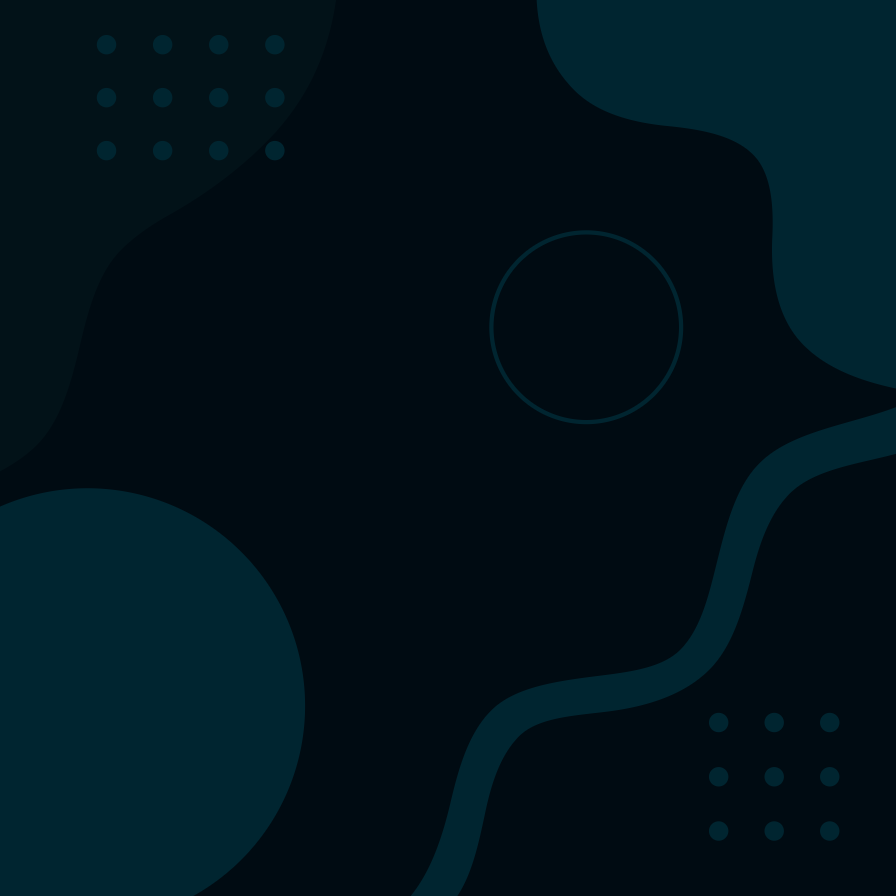
Give the GLSL for this background, as a WebGL 1 fragment shader.

```glsl
precision highp float;
// Flat dark backdrop: wavy corner shapes, a winding ribbon, a disc, a ring and dot grids.
// Wavy edges are cubic Hermite curves over a diagonal axis, turned into approximate
// signed distances. Lengths are in canvas units of 1/768, measured from the top left.

uniform vec2 u_resolution;

const float CANVAS = 768.0;
const vec3 NIGHT = vec3(0.0, 0.043, 0.071);
const vec3 SHADOW = vec3(0.009, 0.071, 0.094);
const vec3 TEAL = vec3(0.0, 0.147, 0.190);

// Knots hold (position, height, slope). Returns (height, slope);
// keeps the earlier value while u lies before the first knot of this span.
vec2 span(vec2 earlier, float u, vec3 a, vec3 b) {
  if (u < a.x) return earlier;
  float w = b.x - a.x;
  float t = min((u - a.x) / w, 1.0);
  float rise = b.y - a.y;
  float c2 = 3.0 * rise - w * (2.0 * a.z + b.z);
  float c3 = w * (a.z + b.z) - 2.0 * rise;
  float height = a.y + t * (w * a.z + t * (c2 + t * c3));
  float slope = a.z + t * (2.0 * c2 + 3.0 * t * c3) / w;
  return vec2(height, slope);
}

// Signed distance of q to a curve through eight knots, positive above it.
// q is a diagonal frame (x+y, x-y), hence the factor of sqrt(2).
float waveDistance(vec2 q, vec3 a, vec3 b, vec3 c, vec3 d,
                   vec3 e, vec3 f, vec3 g, vec3 h) {
  vec2 k = vec2(a.y, a.z);
  k = span(k, q.x, a, b);
  k = span(k, q.x, b, c);
  k = span(k, q.x, c, d);
  k = span(k, q.x, d, e);
  k = span(k, q.x, e, f);
  k = span(k, q.x, f, g);
  k = span(k, q.x, g, h);
  return (q.y - k.x) / sqrt(2.0 * (1.0 + k.y * k.y));
}

float discDistance(vec2 p, vec2 center, float radius) {
  return length(p - center) - radius;
}

// Grid of dots: first center, spacing and index of the last dot on each axis.
float dotsDistance(vec2 p, vec2 first, vec2 spacing, vec2 last) {
  vec2 cell = clamp(floor((p - first) / spacing + 0.5), vec2(0.0), last);
  return discDistance(p, first + cell * spacing, 8.3);
}

float cornerShadow(vec2 p) {
  return waveDistance(vec2(p.y - p.x, p.x + p.y),
    vec3(-288.0, 288.0, 0.75), vec3(-105.0, 350.0, 0.0),
    vec3(40.0, 329.0, -0.28), vec3(110.0, 318.0, 0.0),
    vec3(225.0, 363.0, 0.62), vec3(350.0, 413.0, 0.0),
    vec3(404.0, 404.0, -0.3), vec3(504.0, 390.0, 0.0));
}

float cornerBlob(vec2 p) {
  return -waveDistance(vec2(p.x + p.y, p.x - p.y),
    vec3(460.0, 460.0, -0.9), vec3(570.0, 415.0, 0.0),
    vec3(680.0, 464.0, 0.82), vec3(778.0, 513.0, 0.0),
    vec3(865.0, 459.0, -1.1), vec3(985.0, 393.0, 0.0),
    vec3(1101.0, 435.0, 0.65), vec3(1201.0, 480.0, 0.0));
}

float ribbon(vec2 p) {
  vec2 q = vec2(p.x - p.y, p.x + p.y);
  float upper = waveDistance(q,
    vec3(-416.0, 1120.0, -0.1), vec3(-300.0, 1073.0, -0.62),
    vec3(-188.0, 1030.0, 0.0), vec3(-81.0, 1081.0, 0.76),
    vec3(26.0, 1140.0, 0.0), vec3(135.0, 1095.0, -0.6),
    vec3(254.0, 1048.0, 0.0), vec3(419.0, 1117.0, 0.45));
  float lower = waveDistance(q,
    vec3(-376.0, 1160.0, -0.2), vec3(-280.0, 1112.0, -0.65),
    vec3(-186.0, 1076.0, 0.0), vec3(-90.0, 1130.0, 0.78),
    vec3(34.0, 1182.0, 0.0), vec3(155.0, 1135.0, -0.6),
    vec3(254.0, 1100.0, 0.0), vec3(379.0, 1157.0, 0.58));
  return max(-upper, lower);
}

// Antialiased coverage of a shape, one output pixel wide.
float coverage(float dist, float pixel) {
  return clamp(0.5 - dist / pixel, 0.0, 1.0);
}

void main() {
  vec2 p = gl_FragCoord.xy / u_resolution * CANVAS;
  p.y = CANVAS - p.y;
  float pixel = CANVAS / min(u_resolution.x, u_resolution.y);

  // Large shapes
  float shape = min(cornerBlob(p), ribbon(p));
  shape = min(shape, discDistance(p, vec2(75.0, 605.0), 186.5));

  // Thin ring and dot grids
  float ring = abs(discDistance(p, vec2(502.5, 280.5), 81.3)) - 1.8;
  shape = min(shape, ring);
  shape = min(shape, dotsDistance(p, vec2(91.3, 38.3), vec2(48.1, 45.4), vec2(3.0, 2.0)));
  shape = min(shape, dotsDistance(p, vec2(616.0, 619.3), vec2(47.6, 46.5), vec2(2.0)));

  vec3 color = mix(NIGHT, SHADOW, coverage(cornerShadow(p), pixel));
  color = mix(color, TEAL, coverage(shape, pixel));
  gl_FragColor = vec4(color, 1.0);
}
```
